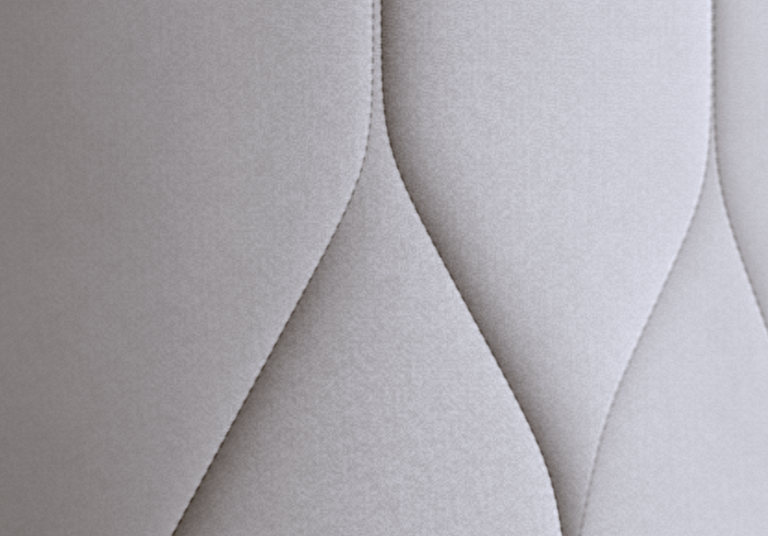
Write a WebGL 2 fragment shader that draws this texture.

```glsl
#version 300 es
precision highp float;
// Padded velvet panels divided by four curved, stitched seams, lit from the right.
// Each seam is a curve x(t) built from soft bends; panels are layered left to right
// with a shadow after each seam, a raised rim before it, and fine nap on top.
uniform vec2 u_resolution;
out vec4 outColor;

float hash(vec2 p) {
    return fract(sin(dot(p, vec2(127.1, 311.7))) * 43758.5453);
}

float noise(vec2 p) {
    vec2 i = floor(p), f = fract(p);
    f = f * f * (3.0 - 2.0 * f);
    return mix(mix(hash(i), hash(i + vec2(1, 0)), f.x),
               mix(hash(i + vec2(0, 1)), hash(i + vec2(1, 1)), f.x), f.y);
}

// Zero before the bend, then a straight rise, with a rounded corner.
vec4 softBend(vec4 t) {
    return 0.05 * log(1.0 + exp(t / 0.05));
}

// Horizontal positions of all four seams at depth t below the top edge.
vec4 seamX(float t) {
    vec4 start = vec4(0.696, 0.711, 1.328, 1.332);
    vec4 slope = vec4(-0.54, 0.54, -0.47, 0.37);
    vec4 upper = softBend(t - vec4(0.305, 0.275, 0.345, 0.345));
    vec4 lower = softBend(t - vec4(1.5, 0.88, 0.78, 1.5));
    return start + slope * (upper - vec4(0.0, 0.8, 0.6, 0.0) * lower);
}

void main() {
    vec2 p = gl_FragCoord.xy / u_resolution.y;
    float t = 1.0 - p.y;
    float focus = exp(-pow((p.x - 0.75) / 0.45, 2.0));

    // Signed distance to every seam, positive on its right
    vec4 x = seamX(t);
    vec4 lean = (seamX(t + 0.002) - x) / 0.002;
    vec4 dist = (p.x - x) / sqrt(1.0 + lean * lean);

    // Broad light across the padding
    float base = 0.515 + 0.285 * smoothstep(-0.1, 1.25, p.x);
    base += 0.025 * (noise(p * vec2(5.0, 3.0)) - 0.5);
    base -= 0.02 * smoothstep(0.5, 1.0, t) * smoothstep(0.6, 0.0, p.x);

    vec4 shadowDepth = vec4(0.04 + 0.19 * smoothstep(0.25, 0.6, t),
                            0.31 + 0.06 * t, 0.09, 0.19 - 0.1 * t);
    vec4 shadowWidth = vec4(0.05, 0.05, 0.03, 0.028);
    vec4 rimLight = vec4(0.06, 0.035, 0.035, 0.03);
    vec4 lineDepth = vec4(0.13, 0.12, 0.12, 0.15);
    float tone = base;

    for (int i = 0; i < 4; i++) {
        float d = dist[i];
        float blur = i < 2 ? 0.0028 : 0.004;

        // Raised rim, then the shaded panel beyond the seam
        tone += rimLight[i] * exp(-abs(d) / 0.04);
        float panel = base - shadowDepth[i] * exp(-max(d, 0.0) / shadowWidth[i]);
        tone = mix(tone, panel, smoothstep(-blur, blur, d));

        // Seam crease with evenly spaced stitch holes
        float stitch = abs(fract(t / 0.0205 + 0.3 * float(i)) - 0.5);
        float hole = smoothstep(0.36, 0.1, stitch) * (i < 2 ? 1.0 : 0.4);
        float crease = exp(-pow(d / blur, 2.0));
        tone -= crease * lineDepth[i] * (0.35 + 1.0 * hole);
        float thread = exp(-pow((d + 0.006) / 0.003, 2.0));
        tone += 0.03 * thread * (1.0 - hole);
    }

    // Velvet nap, crisper where the cloth is in focus
    float nap = noise(p * 290.0) + 0.6 * noise(p * vec2(140.0, 160.0) + 17.0) - 0.8;
    float mottle = noise(p * vec2(28.0, 22.0) + 5.0) - 0.5;
    tone += nap * mix(0.022, 0.066, focus) + 0.01 * mottle;

    // Warm grey in the shade, cool lilac grey in the light
    vec3 shade = vec3(0.43, 0.40, 0.39);
    vec3 light = vec3(0.80, 0.80, 0.84);
    outColor = vec4(mix(shade, light, (tone - 0.43) / 0.37), 1.0);
}
```
